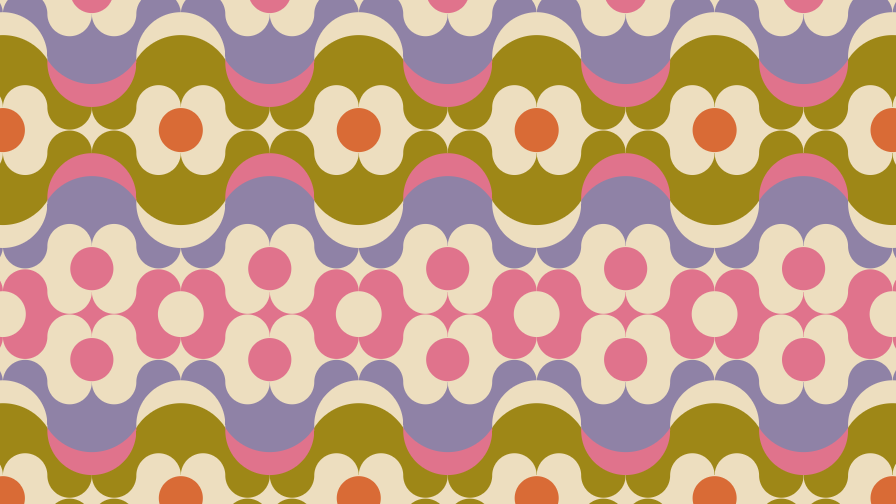
Reproduce this pattern procedurally as a Shadertoy shader.

```glsl
const vec3 CREAM  = vec3(0.93, 0.87, 0.75);
const vec3 OLIVE  = vec3(0.62, 0.53, 0.09);
const vec3 PURPLE = vec3(0.56, 0.51, 0.65);
const vec3 PINK   = vec3(0.88, 0.45, 0.55);
const vec3 ORANGE = vec3(0.85, 0.42, 0.21);

// UNIT is the petal radius as a share of canvas height; other lengths are in petal radii
const float UNIT = 0.04413;
const vec2 FLOWER_ORIGIN = vec2(0.7118, 0.7419);
const vec2 HALF_TILE = vec2(4.0, 8.275);

// Heights of the bands above the orange flower row
const float OLIVE_EDGE = 1.02;
const float RIBBON_MID = 3.17;
const float PURPLE_EDGE = 5.22;
const float PINK_EDGE = 7.26;
const float PINK_DOT_ROW = 6.23;

const float SOFT_RISE = 1.10;
const float STEEP_RISE = 2.13;
const float ORANGE_DOT = 0.99;
const float PINK_DOT = 0.97;
const float CREAM_DOT = 1.03;

// Mirror repeat: triangle wave in the range 0..halfTile
vec2 mirrorFold(vec2 p, vec2 halfTile) {
    return abs(mod(p + halfTile, 2.0 * halfTile) - halfTile);
}

// Signed distance to a chain of unit semicircles: up at x = 1, down at x = 3
float lobes(vec2 p) {
    return p.y > 0.0 ? length(p - vec2(1.0, 0.0)) - 1.0
                     : 1.0 - length(p - vec2(3.0, 0.0));
}

// Signed distance to a wave of circular arcs, crest at x = 0, trough at x = 4
float arcWave(vec2 p, float rise) {
    float side = p.x < 2.0 ? 1.0 : -1.0;
    vec2 q = side > 0.0 ? p : vec2(4.0 - p.x, -p.y);
    float radius = rise < 2.0 ? (4.0 + rise * rise) / (2.0 * rise) : 2.0;
    float centre = rise - radius;
    float d = length(vec2(q.x, max(q.y - centre, 0.0))) - radius;
    return side * (d - max(-abs(centre) - q.y, 0.0));
}

// Coverage of the positive side of an edge
float cover(float d, float pixel) {
    return clamp(d / pixel + 0.5, 0.0, 1.0);
}

void mainImage(out vec4 fragColor, in vec2 fragCoord) {
    vec2 uv = fragCoord / iResolution.y;
    float pixel = 1.0 / (iResolution.y * UNIT);
    vec2 p = mirrorFold((uv - FLOWER_ORIGIN) / UNIT, HALF_TILE);

    // Cream flower on olive
    vec3 col = mix(CREAM, OLIVE, cover(lobes(p - vec2(0.0, OLIVE_EDGE)), pixel));
    col = mix(col, ORANGE, cover(ORANGE_DOT - length(p), pixel));

    // Two crossing waves leave pink and cream crescents
    vec2 ribbon = p - vec2(0.0, RIBBON_MID);
    float pastSteep = cover(arcWave(ribbon, STEEP_RISE), pixel);
    float pastSoft = cover(arcWave(ribbon, SOFT_RISE), pixel);
    col = mix(col, PINK, pastSteep);
    col = mix(col, mix(CREAM, PURPLE, pastSteep), pastSoft);

    // Cream flowers below the purple ribbon
    col = mix(col, CREAM, cover(lobes(p - vec2(0.0, PURPLE_EDGE)), pixel));
    col = mix(col, PINK, cover(PINK_DOT - distance(p, vec2(HALF_TILE.x, PINK_DOT_ROW)), pixel));

    // Pink flowers on the second mirror row
    col = mix(col, PINK, cover(lobes(vec2(HALF_TILE.x - p.x, p.y - PINK_EDGE)), pixel));
    col = mix(col, CREAM, cover(CREAM_DOT - distance(p, vec2(0.0, HALF_TILE.y)), pixel));

    fragColor = vec4(col, 1.0);
}
```
